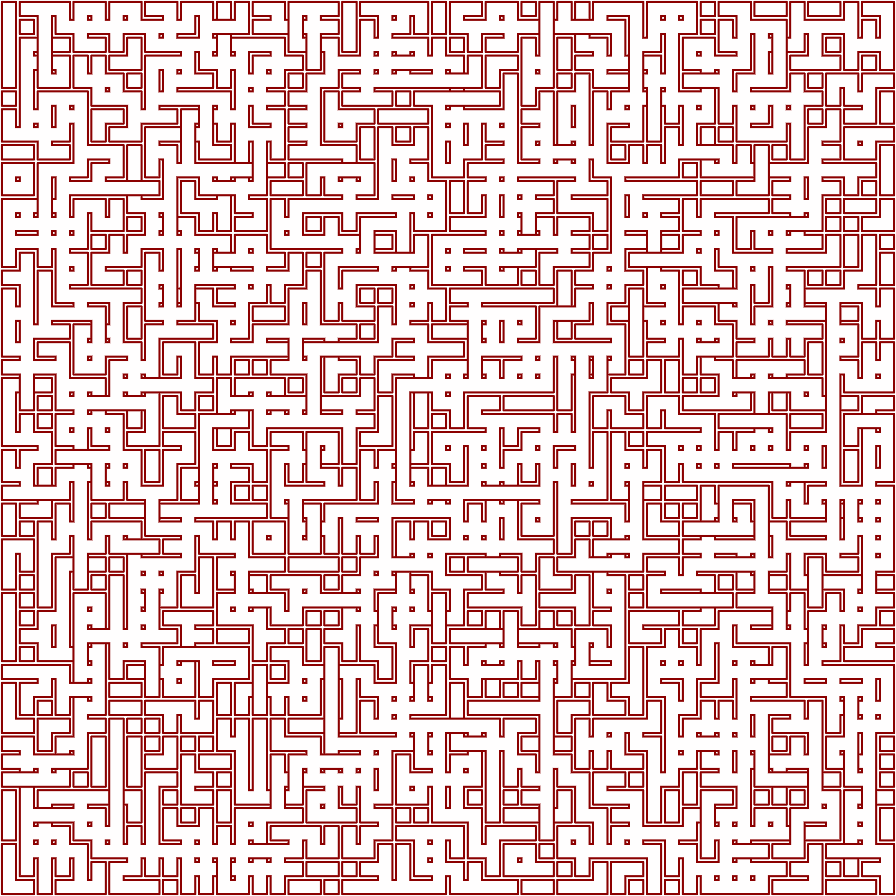
Give the GLSL for this pattern, as a Shadertoy shader.

```glsl
// Draws a square weave maze: outlined corridors that turn, branch and pass over one another.

const float CELLS = 50.0;         // cells along one side
const float HALF_CORRIDOR = 0.4;  // from corridor axis to outline, in cells
const float HALF_LINE = 0.057;    // half the outline width, in cells
const float EDGE_SOFTNESS = 0.6;  // width of the smoothed edge, in pixels
const float CROSSING_SHARE = 0.06;
const float STRAIGHTNESS = 0.35;  // how much neighbouring walls agree
const float RUN_LENGTH = 3.0;     // length of agreeing walls, in cells
const vec3 PAPER = vec3(1.0, 0.998, 0.998);
const vec3 INK = vec3(0.545, 0.0, 0.0);

// Integer hash, result from 0 to 1
float hash(vec2 cell, float salt) {
    uvec3 v = uvec3(ivec3(vec3(cell, salt) + 64.0));
    v = v * 1664525u + 1013904223u;
    v.x += v.y * v.z; v.y += v.z * v.x; v.z += v.x * v.y;
    v ^= v >> 16u;
    v.x += v.y * v.z; v.y += v.z * v.x; v.z += v.x * v.y;
    return float(v.x >> 8u) / 16777216.0;
}

// Unit step across the wall: axis 0 is a cell's left side, axis 1 its bottom
vec2 acrossWall(float axis) { return vec2(1.0 - axis, axis); }

// Random weight of a wall; the outer border is heavier than all others
float wallWeight(vec2 cell, float axis) {
    vec2 across = acrossWall(axis);
    float line = dot(cell, across);
    if (line < 0.5 || line > CELLS - 0.5) return 2.0;
    float shift = floor(hash(vec2(line, axis), 5.0) * RUN_LENGTH);
    float run = floor((dot(cell, across.yx) + shift) / RUN_LENGTH);
    return mix(hash(cell, axis), hash(vec2(line, run), axis + 2.0), STRAIGHTNESS);
}

// Lightest wall around a cell
float lightestOfCell(vec2 cell) {
    return min(min(wallWeight(cell, 0.0), wallWeight(cell + vec2(1, 0), 0.0)),
               min(wallWeight(cell, 1.0), wallWeight(cell + vec2(0, 1), 1.0)));
}

// Heaviest wall meeting at a cell's lower left corner
float heaviestOfPost(vec2 cell) {
    return max(max(wallWeight(cell, 0.0), wallWeight(cell - vec2(0, 1), 0.0)),
               max(wallWeight(cell, 1.0), wallWeight(cell - vec2(1, 0), 1.0)));
}

bool isCrossing(vec2 cell) {
    bool inside = all(greaterThan(cell, vec2(0.5))) && all(lessThan(cell, vec2(CELLS - 1.5)));
    return inside && hash(cell, 7.0) < CROSSING_SHARE;
}

// Every cell opens its lightest wall, every post keeps its heaviest one
bool isOpen(vec2 cell, float axis) {
    const float TIE = 1e-5;
    vec2 across = acrossWall(axis);
    float weight = wallWeight(cell, axis);
    if (weight > 1.5) return false;
    if (isCrossing(cell) || isCrossing(cell - across)) return true;
    if (weight < min(lightestOfCell(cell), lightestOfCell(cell - across)) + TIE) return true;
    if (weight > max(heaviestOfPost(cell), heaviestOfPost(cell + across.yx)) - TIE) return false;
    return weight < 0.5;
}

float boxDistance(vec2 p, vec2 halfSize) {
    vec2 q = abs(p) - halfSize;
    return length(max(q, 0.0)) + min(max(q.x, q.y), 0.0);
}

// Distance to the corridor outline within one cell
float outlineDistance(vec2 cell, vec2 p) {
    float corridor = boxDistance(p, vec2(HALF_CORRIDOR));
    for (int side = 0; side < 4; side++) {
        float axis = float(side / 2);
        float far = float(side % 2);
        vec2 across = acrossWall(axis);
        if (isOpen(cell + across * far, axis)) {
            vec2 armCenter = across * (2.0 * far - 1.0);
            vec2 armSize = mix(vec2(HALF_CORRIDOR), vec2(1.0), across);
            corridor = min(corridor, boxDistance(p - armCenter, armSize));
        }
    }
    float outline = abs(corridor);
    // The upper corridor of a crossing keeps both its sides
    if (isCrossing(cell)) {
        float offset = hash(cell, 8.0) < 0.5 ? p.x : p.y;
        outline = min(outline, abs(abs(offset) - HALF_CORRIDOR));
    }
    return outline;
}

void mainImage(out vec4 fragColor, in vec2 fragCoord) {
    float side = min(iResolution.x, iResolution.y);
    vec2 position = fragCoord / side * CELLS;
    vec2 cell = floor(position);
    float dist = outlineDistance(cell, position - cell - 0.5);
    float softness = EDGE_SOFTNESS * CELLS / side;
    float ink = clamp(0.5 - (dist - HALF_LINE) / softness, 0.0, 1.0);
    fragColor = vec4(mix(PAPER, INK, ink), 1.0);
}
```
